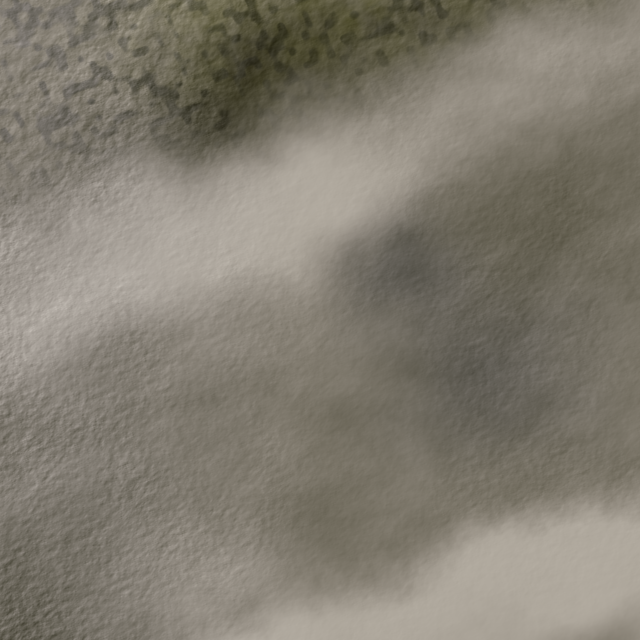
Give the GLSL for this texture, as a Shadertoy shader.

```glsl
// Soft, out-of-focus leathery stone: pale slanted bands over olive grey shadow.
// Broad tones come from warped bands and elliptical blobs; embossed noise adds
// patchy pebbled grain and dark pits that are strongest at left and top.

#define SLANT 0.42
#define BASE_TONE 0.466
#define WARP 0.10
#define CLOUD 0.10
#define MOTTLE 0.055
#define FINE_SCALE 122.0
#define COARSE_SCALE 60.0
#define FINE_GRAIN 0.105
#define COARSE_GRAIN 0.115
#define PIT_DEPTH 0.12
#define COOL_TINT vec3(-0.008, -0.004, 0.024)
#define MOSS_TINT vec3(0.0, 0.004, -0.055)

float hash(vec2 p) {
    vec3 h = fract(vec3(p.xyx) * 0.1031);
    h += dot(h, h.yzx + 33.33);
    return fract((h.x + h.y) * h.z);
}

float noise(vec2 p) {
    vec2 cell = floor(p), f = fract(p);
    f = f * f * (3.0 - 2.0 * f);
    float low = mix(hash(cell), hash(cell + vec2(1, 0)), f.x);
    float high = mix(hash(cell + vec2(0, 1)), hash(cell + vec2(1, 1)), f.x);
    return mix(low, high, f.y);
}

mat2 rotation(float a) {
    return mat2(cos(a), -sin(a), sin(a), cos(a));
}

// Fractal noise centred on zero
float fbm(vec2 p) {
    float sum = 0.0, amp = 0.5;
    for (int i = 0; i < 5; i++) {
        sum += amp * (noise(p) - 0.5);
        p = rotation(0.6) * p * 2.03 + 17.3;
        amp *= 0.55;
    }
    return sum;
}

// Gaussian ellipse whose long axis follows the slant
float blob(vec2 p, vec2 centre, vec2 radius) {
    vec2 d = rotation(SLANT) * (p - centre) / radius;
    return exp(-dot(d, d));
}

// Relief of a noise field lit from the upper left, with finer octaves
float emboss(vec2 p, float crispness) {
    vec2 light = vec2(-0.3, 0.5);
    float sum = 0.0, amp = 1.0;
    for (int i = 0; i < 3; i++) {
        sum += amp * (noise(p) - noise(p + light));
        p = rotation(0.35) * p * 1.8 + 5.0;
        light = rotation(0.35) * light;
        amp *= crispness;
    }
    return sum;
}

// Pale diagonal band across the upper half
float paleBand(vec2 p) {
    float lower = p.y - 0.41 - 0.47 * p.x;
    float upper = 0.67 + 0.33 * p.x - p.y;
    return smoothstep(-0.09, 0.07, lower) * smoothstep(-0.06, 0.08, upper);
}

// Pale bank rising toward the lower right
float paleBank(vec2 p) {
    float edge = 0.055 + 0.34 * (p.x - 0.5) - p.y;
    return smoothstep(-0.05, 0.05, edge);
}

float broadTone(vec2 p) {
    float tone = BASE_TONE;
    // Lights
    tone += 0.105 * paleBand(p) + 0.195 * paleBank(p);
    tone += 0.11 * blob(p, vec2(0.42, 0.65), vec2(0.24, 0.13));
    tone += 0.09 * blob(p, vec2(0.35, 0.10), vec2(0.13, 0.11));
    tone += 0.07 * blob(p, vec2(0.06, 0.46), vec2(0.18, 0.12));
    tone += 0.03 * blob(p, vec2(0.03, 0.94), vec2(0.16, 0.10));
    // Shadows
    tone -= 0.20 * blob(p, vec2(0.42, 0.91), vec2(0.18, 0.085));
    tone -= 0.14 * blob(p, vec2(0.74, 1.02), vec2(0.27, 0.08));
    tone -= 0.09 * blob(p, vec2(0.31, 0.80), vec2(0.08, 0.07));
    tone -= 0.08 * blob(p, vec2(0.63, 0.58), vec2(0.09, 0.08));
    tone -= 0.08 * blob(p, vec2(0.79, 0.43), vec2(0.18, 0.13));
    tone -= 0.07 * blob(p, vec2(0.85, 0.69), vec2(0.20, 0.13));
    tone -= 0.07 * blob(p, vec2(0.48, 0.16), vec2(0.10, 0.09));
    tone -= 0.12 * blob(p, vec2(0.00, 0.00), vec2(0.15, 0.10));
    tone -= 0.14 * blob(p, vec2(0.92, 0.00), vec2(0.13, 0.05));
    return tone;
}

// Neutral tone warmed to olive in the darks and stone in the lights
vec3 stoneColor(float tone) {
    float light = smoothstep(0.22, 0.60, tone);
    return tone + mix(vec3(0.012, 0.0, -0.068), vec3(0.027, 0.0, -0.044), light);
}

void mainImage(out vec4 fragColor, in vec2 fragCoord) {
    vec2 uv = fragCoord / iResolution.xy;

    // Broad soft shapes with ragged edges and mottling
    vec2 warp = vec2(fbm(uv * 7.0 + 3.1), fbm(uv * 7.0 + 41.7));
    vec2 p = uv + WARP * warp;
    vec2 q = rotation(SLANT) * (uv + 0.012 * warp);
    float patches = smoothstep(-0.2, 0.25, fbm(uv * 5.0 + 71.0));
    float tone = broadTone(p) + CLOUD * fbm(q * vec2(6.0, 10.0) + 8.0);
    tone = min(tone, 0.655 + 0.25 * (tone - 0.655));

    // Pebbled grain, fading toward the smooth pale areas
    float leftSide = 1.0 - smoothstep(0.1, 0.55, p.x);
    float mossy = smoothstep(0.0, 0.16, p.y - 0.64 - 0.34 * p.x);
    mossy = max(mossy, blob(p, vec2(0.42, 0.92), vec2(0.20, 0.09)));
    float smoothLight = max(paleBank(p), blob(p, vec2(0.42, 0.68), vec2(0.25, 0.12)));
    float roughness = (0.34 + 0.65 * leftSide + 0.25 * mossy) * mix(0.6, 1.3, patches);
    float fine = emboss(q * FINE_SCALE * vec2(0.85, 1.15), 0.75);
    float coarse = emboss(q * COARSE_SCALE + 60.0, 0.6);
    float pits = smoothstep(0.5, 0.8, noise(q * COARSE_SCALE * 1.2 + 90.0));
    tone += MOTTLE * fbm(q * vec2(24.0, 34.0) + 30.0) * (1.0 - 0.7 * smoothLight);
    tone += FINE_GRAIN * fine * roughness * (1.0 - 0.65 * smoothLight);
    tone += COARSE_GRAIN * coarse * (0.05 + 0.18 * leftSide * (1.0 - p.y) + 0.5 * mossy);
    tone -= PIT_DEPTH * (pits - 0.25) * mossy * mix(0.5, 1.2, patches);

    // Cool shadows and green moss
    float cool = blob(p, vec2(0.64, 0.58), vec2(0.10, 0.09))
               + blob(p, vec2(0.78, 0.42), vec2(0.16, 0.12))
               + leftSide * (0.5 - 0.3 * mossy) + 0.8 * pits * mossy;
    float moss = mossy * smoothstep(0.78, 0.98, p.y) * smoothstep(0.0, 0.35, p.x);
    moss *= 0.6 + 1.2 * fbm(uv * 24.0);
    vec3 color = stoneColor(tone) + COOL_TINT * cool + MOSS_TINT * moss;
    fragColor = vec4(clamp(color, 0.0, 1.0), 1.0);
}
```
